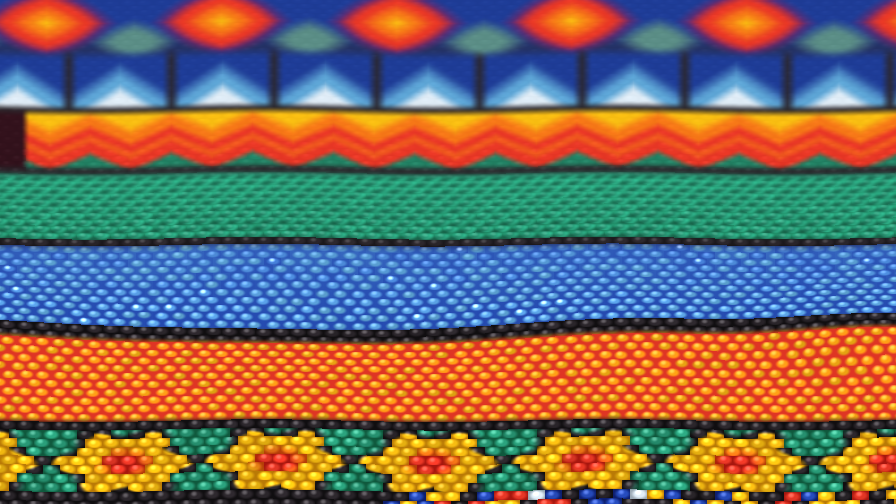
Reproduce this pattern procedurally as a WebGL 1 fragment shader.

```glsl
precision highp float;
uniform vec2 u_resolution;

// Layout units: the canvas is 432 tall, depth runs downwards from its top.
const float CANVAS_HEIGHT = 432.0;
const float BEAD_WIDTH = 14.6;
const float FAR_PITCH = 4.0;
const float PITCH_GROWTH = 0.009;

const vec3 RED = vec3(0.92, 0.22, 0.15);
const vec3 ORANGE = vec3(0.97, 0.47, 0.09);
const vec3 YELLOW = vec3(0.98, 0.75, 0.07);
const vec3 GREEN = vec3(0.16, 0.61, 0.47);
const vec3 SKY = vec3(0.39, 0.69, 0.89);
const vec3 BLUE = vec3(0.14, 0.28, 0.70);
const vec3 DARK = vec3(0.17, 0.15, 0.17);
const vec3 WHITE = vec3(0.88, 0.93, 0.97);

float hash(vec2 p) {
  return fract(sin(dot(p, vec2(127.1, 311.7))) * 43758.5453);
}

// Signed offset from the nearest repeat centre.
float repeatX(float x, float centre, float period) {
  return mod(x - centre + 0.5 * period, period) - 0.5 * period;
}

float stepSoft(float edge, float value, float soft) {
  return smoothstep(edge - soft, edge + soft, value);
}

// Diamond with rounded corners.
float lozenge(vec2 p, vec2 size) {
  vec2 q = abs(p) / size;
  return mix(q.x + q.y, length(q), 0.55);
}

float rowFromDepth(float depth) {
  return log(1.0 + depth * PITCH_GROWTH / FAR_PITCH) / PITCH_GROWTH;
}

float depthFromRow(float row) {
  return (exp(row * PITCH_GROWTH) - 1.0) * FAR_PITCH / PITCH_GROWTH;
}

// Sag of the woven strips around the lower dark cord.
float sag(vec2 p) {
  float wave = 5.0 * sin(p.x * 0.0095 - 0.9) - 11.0 * smoothstep(600.0, 768.0, p.x);
  return wave * exp(-pow((p.y - 280.0) / 38.0, 2.0)) + 1.2 * sin(p.x * 0.021);
}

vec3 lozengeBand(vec2 p) {
  float d = lozenge(vec2(repeatX(p.x, 40.0, 150.0), p.y - 19.0), vec2(48.0, 25.0));
  float leaf = lozenge(vec2(repeatX(p.x, 115.0, 150.0), p.y - 35.0), vec2(38.0, 19.0));
  vec3 c = mix(BLUE * 0.85, DARK, 0.5 * smoothstep(22.0, 45.0, p.y));
  c = mix(vec3(0.36, 0.56, 0.53), c, stepSoft(0.75, leaf, 0.4));
  c = mix(vec3(0.48, 0.15, 0.40), c, stepSoft(1.1, d, 0.25));
  c = mix(RED, c, stepSoft(0.9, d, 0.2));
  c = mix(ORANGE, c, stepSoft(0.52, d, 0.22));
  return mix(YELLOW, c, stepSoft(0.15, d, 0.25));
}

vec3 panelBand(vec2 p) {
  float u = abs(repeatX(p.x, 15.0, 88.0));
  float glow = (p.y - 47.0) / 36.0 - u / 58.0;
  vec3 c = mix(BLUE * 0.85, SKY * 0.95, smoothstep(0.05, 0.6, glow));
  c = mix(c, WHITE, smoothstep(0.6, 0.95, glow));
  return mix(c, DARK, 0.85 * stepSoft(40.0, u, 5.0));
}

vec3 zigzagBand(vec2 p, float soft) {
  float s = p.y - 94.0 - 0.42 * abs(repeatX(p.x, 147.0, 69.5));
  vec3 c = mix(YELLOW, ORANGE, stepSoft(3.0, s, soft));
  c = mix(c, RED, stepSoft(14.0, s, 4.0));
  c = mix(c, mix(RED, ORANGE, 0.5), stepSoft(21.0, s, 3.0) - stepSoft(27.0, s, 3.0));
  c = mix(c, GREEN * 0.85, stepSoft(37.0, s, 4.0));
  return mix(vec3(0.20, 0.07, 0.11), c, stepSoft(22.0, p.x, 4.0));
}

vec3 flowerBand(vec2 p, float soft) {
  vec2 q = vec2(repeatX(p.x, 107.0, 131.5), (p.y - 396.0) * 2.1);
  float r = length(q);
  float rim = r - 50.0 - 8.0 * cos(6.0 * atan(q.y, q.x));
  vec3 c = mix(DARK, GREEN, stepSoft(8.0, rim, 2.0 * soft));
  c = mix(YELLOW, c, stepSoft(1.0, rim, soft));
  c = mix(ORANGE, c, stepSoft(23.0, r, 4.0));
  return mix(RED, c, stepSoft(16.0, r, 3.0));
}

vec3 looseBeads(float x, float seed) {
  vec3 c = mix(RED, WHITE, step(0.5, seed));
  c = mix(c, BLUE, step(0.6, seed));
  c = mix(c, YELLOW, step(0.8, seed));
  return mix(DARK, c, step(330.0, x) * step(0.35, seed));
}

// Strips stacked from far to near.
vec3 weave(vec2 p, float soft, float seed) {
  vec3 c = mix(lozengeBand(p), panelBand(p), stepSoft(46.0, p.y, soft));
  c = mix(c, DARK, stepSoft(91.0, p.y, 4.0));
  c = mix(c, zigzagBand(p, soft), stepSoft(96.0, p.y, 4.0));
  c = mix(c, DARK, stepSoft(143.0, p.y, 4.0));
  c = mix(c, GREEN, stepSoft(149.0, p.y, 4.0));
  c = mix(c, DARK, stepSoft(204.0, p.y, 3.0));
  float deep = 0.6 * seed * (1.0 - 0.6 * smoothstep(212.0, 270.0, p.y));
  c = mix(c, mix(SKY, BLUE, deep), stepSoft(212.0, p.y, 2.5));
  c = mix(c, DARK, stepSoft(277.0, p.y, soft));
  c = mix(c, mix(YELLOW, ORANGE, 0.1 + 0.6 * seed), stepSoft(289.0, p.y, soft));
  c = mix(c, DARK, stepSoft(358.0, p.y, soft));
  c = mix(c, flowerBand(p, soft), stepSoft(369.0, p.y, soft));
  return mix(c, looseBeads(p.x, seed), stepSoft(422.0, p.y, soft));
}

void main() {
  vec2 p = gl_FragCoord.xy * CANVAS_HEIGHT / u_resolution.y;
  p.y = CANVAS_HEIGHT - p.y;
  p.y = max(p.y - sag(p), 0.0);
  float blur = 1.0 - smoothstep(110.0, 285.0, p.y);

  // Staggered bead lattice whose rows widen towards the viewer.
  float row = rowFromDepth(p.y);
  float column = p.x / BEAD_WIDTH + 0.5 * mod(floor(row), 2.0);
  vec2 id = vec2(floor(column), floor(row));
  vec2 cell = vec2(fract(column), fract(row)) - 0.5;
  vec2 centre = vec2(p.x - cell.x * BEAD_WIDTH, depthFromRow(id.y + 0.5));
  float seed = hash(id);
  cell += 0.14 * (vec2(hash(id + 17.0), hash(id + 43.0)) - 0.5);

  // Far strips melt together, near ones follow their beads.
  vec2 samplePoint = mix(centre, p, max(blur, 0.4));
  vec3 body = weave(samplePoint, mix(1.5, 6.0, blur), seed);
  float inBlue = stepSoft(211.0, samplePoint.y, 2.0) - stepSoft(277.0, samplePoint.y, 2.0);
  float inOrange = stepSoft(289.0, samplePoint.y, 1.5) - stepSoft(358.0, samplePoint.y, 1.5);
  vec3 gap = mix(body * (0.3 + 0.45 * body), BLUE, inBlue * 0.9);
  gap = mix(gap, RED * 0.95, inOrange);

  // Rounded bead with a small glint, fading out of focus.
  float tightness = 1.0 + 0.15 * (inBlue + inOrange);
  float dome = 1.0 - smoothstep(0.5, 1.15, tightness * length(cell * vec2(2.1, 1.75)));
  float glint = 1.0 - smoothstep(0.05, 0.4, length((cell + vec2(0.08, 0.18)) * vec2(1.6, 1.0)));
  glint *= 0.22 + 0.4 * inBlue * step(0.96, seed);
  vec3 bead = mix(gap, body * (0.88 + 0.24 * seed), dome) + glint;
  vec3 color = mix(bead, body, blur * 0.95);

  // Slanted thread shadows on the green strip.
  float inGreen = stepSoft(150.0, p.y, 4.0) - stepSoft(203.0, p.y, 4.0);
  float slant = sin((p.x + 1.3 * p.y) * 6.2832 / BEAD_WIDTH);
  color *= 1.0 + inGreen * (0.14 * slant + 0.08 * sin(row * 6.2832));
  gl_FragColor = vec4(clamp(color, 0.0, 1.0), 1.0);
}
```
